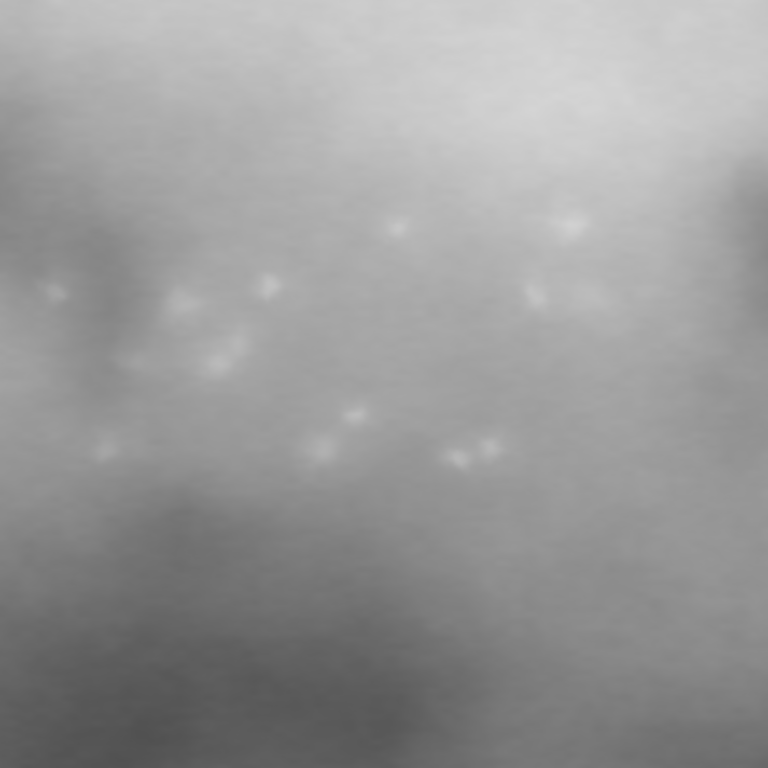
Reproduce this texture procedurally as a WebGL 2 fragment shader.

```glsl
#version 300 es
precision highp float;

uniform vec2 u_resolution;
out vec4 fragColor;

float hash(vec2 cell) {
    uvec2 q = uvec2(ivec2(cell) + 4096) * uvec2(1597334673u, 3812015801u);
    uint h = (q.x ^ q.y) * 1597334673u;
    h = (h ^ (h >> 15)) * 2246822519u;
    return float((h ^ (h >> 13)) >> 8) / 16777216.0;
}

float valueNoise(vec2 p) {
    vec2 cell = floor(p), f = fract(p);
    f = f * f * f * (f * (f * 6.0 - 15.0) + 10.0);
    float low = mix(hash(cell), hash(cell + vec2(1, 0)), f.x);
    float high = mix(hash(cell + vec2(0, 1)), hash(cell + vec2(1, 1)), f.x);
    return mix(low, high, f.y);
}

// Layered noise centred on zero, each octave rotated
float fbm(vec2 p) {
    float sum = 0.0, amplitude = 0.5;
    for (int i = 0; i < 5; i++) {
        sum += amplitude * (valueNoise(p) - 0.5);
        p = mat2(1.6, 1.2, -1.2, 1.6) * p + 17.0;
        amplitude *= 0.5;
    }
    return sum;
}

float blob(vec2 p, vec2 centre, vec2 radius) {
    vec2 d = (p - centre) / radius;
    return exp(-dot(d, d));
}

// Broad banks of light and dark haze
float haze(vec2 p) {
    float tone = 0.505 + 0.27 * p.y;
    tone += 0.08 * blob(p, vec2(0.74, 0.83), vec2(0.25, 0.17));
    tone -= 0.18 * blob(p, vec2(0.18, 0.08), vec2(0.40, 0.26));
    tone -= 0.08 * blob(p, vec2(0.49, 0.12), vec2(0.13, 0.11));
    tone -= 0.06 * blob(p, vec2(0.26, 0.30), vec2(0.13, 0.06));
    tone -= 0.09 * blob(p, vec2(1.00, 0.00), vec2(0.20, 0.13));
    tone -= 0.17 * blob(p, vec2(0.00, 0.79), vec2(0.11, 0.16));
    tone -= 0.13 * blob(p, vec2(0.13, 0.61), vec2(0.09, 0.13));
    tone -= 0.04 * blob(p, vec2(0.30, 0.75), vec2(0.20, 0.15));
    tone -= 0.17 * blob(p, vec2(1.01, 0.68), vec2(0.09, 0.12));
    tone -= 0.04 * blob(p, vec2(0.95, 0.47), vec2(0.12, 0.07));
    return tone;
}

// Small soft glints, each with a wider halo
float glints(vec2 p) {
    float light = 0.0;
    for (int i = 0; i < 15; i++) {
        float k = float(i);
        vec2 centre = vec2(0.06 + 0.74 * fract(k * 0.618 + 0.3),
                           0.34 + 0.36 * hash(vec2(k, 7)));
        float size = mix(0.011, 0.022, hash(vec2(k, 19)));
        float strength = mix(0.03, 0.09, hash(vec2(k, 31)));
        light += strength * blob(p, centre, vec2(1.2, 1.0) * size);
        light += 0.025 * blob(p, centre + 0.01, vec2(3.0, 2.2) * size);
    }
    return light;
}

void main() {
    vec2 p = gl_FragCoord.xy / u_resolution;
    vec2 drift = vec2(fbm(p * 4.0 + 3.0), fbm(p * 4.0 + 41.0));
    vec2 ripple = vec2(fbm(p * 24.0 + 9.0), fbm(p * 24.0 + 67.0));

    float tone = haze(p + 0.10 * drift);
    tone += glints(p + 0.03 * drift + 0.025 * ripple);
    tone += 0.05 * fbm(p * vec2(6.0, 7.0) + 0.6 * drift + 23.0);

    // Faint mottling, drawn out sideways
    tone += 0.025 * fbm(p * vec2(26.0, 42.0) + 80.0);
    tone += 0.012 * (valueNoise(p * vec2(55.0, 120.0)) - 0.5);

    fragColor = vec4(vec3(clamp(tone, 0.0, 1.0)), 1.0);
}
```
